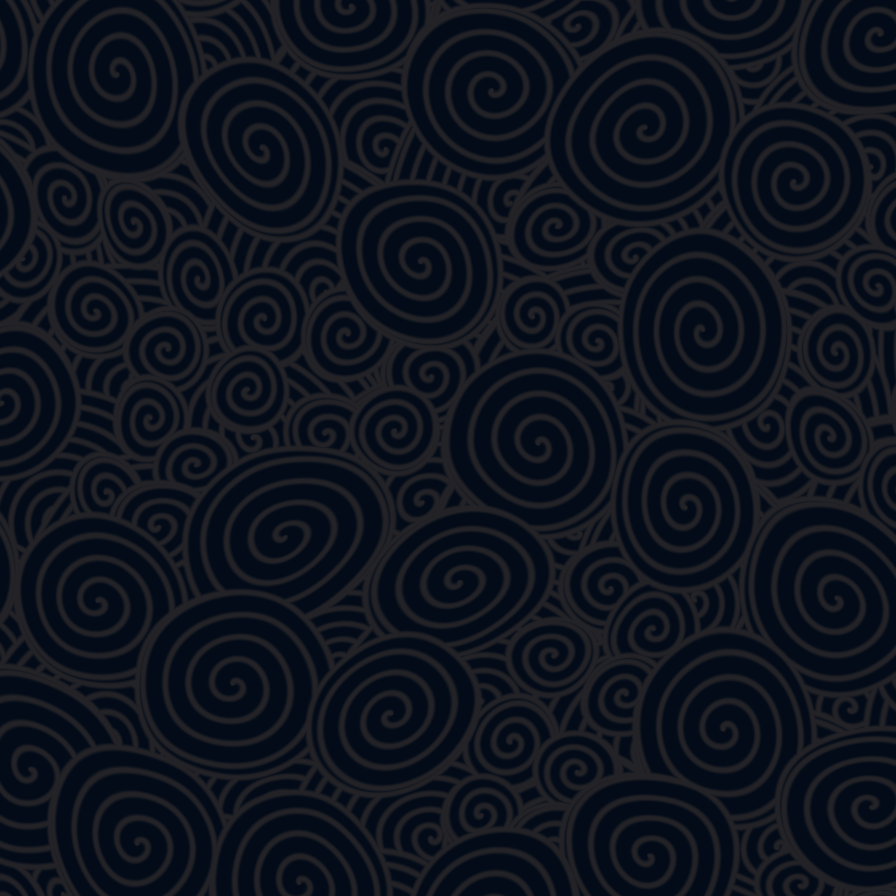
A Shadertoy shader for this pattern:

```glsl
const float TAU = 6.2831853;

vec3 hash3(vec2 p) {
    vec3 q = fract(p.xyx * vec3(0.1031, 0.1030, 0.0973));
    q += dot(q, q.yxz + 33.33);
    return fract((q.xxy + q.yzz) * q.zyx);
}

// Soft pen stroke for a distance to its centre line
float stroke(float d) {
    return 1.0 - smoothstep(0.0010, 0.0056, abs(d));
}

// Approximate distance to an Archimedean spiral
float spiralDistance(float r, float turn, float pitch) {
    float f = fract(r / pitch - turn) - 0.5;
    return f / length(vec2(1.0 / pitch, 1.0 / (TAU * r + 1e-5)));
}

// Paints one wobbly spiral disc over the ink below it
float paintDisc(float ink, vec2 p, float radius, float pitch, vec3 rnd) {
    float angle = atan(p.y, p.x);
    float wobble = 0.045 * sin(2.0 * angle + TAU * rnd.x)
                 + 0.022 * sin(3.0 * angle + TAU * rnd.y);
    float r = length(p) * (1.0 + wobble);
    float turn = (rnd.z < 0.5 ? -angle : angle) / TAU + rnd.x;
    if (r < radius) ink = stroke(spiralDistance(r, turn, pitch));
    return max(ink, stroke(r - radius));
}

// Undivided cells hold one large disc, divided ones four small discs
bool isDivided(vec2 cell) {
    return hash3(cell + 71.0).x < 0.36;
}

// Layer 0 fills gaps, layer 1 has small discs, layer 2 large ones
float paintLayer(float ink, vec2 p, int layer) {
    float size = layer == 1 ? 0.09 : 0.18;
    vec2 grid = p / size + (layer == 0 ? 0.5 : 0.0);
    vec2 base = floor(grid);
    for (int j = 1; j >= -1; j--) {
        for (int i = -1; i <= 1; i++) {
            vec2 cell = base + vec2(i, j);
            if (layer == 1 && !isDivided(floor(cell * 0.5))) continue;
            if (layer == 2 && isDivided(cell)) continue;
            vec3 place = hash3(cell + float(layer) * 37.0 + 11.0);
            vec3 form = hash3(cell + float(layer) * 53.0 + 140.0);
            vec2 centre = cell + 0.5 + (place.xy - 0.5) * 0.32;
            float radius = size * mix(0.46, 0.60, place.z);
            float pitch = 0.011 + 0.14 * radius;
            if (layer == 0) {
                radius = size * 0.82;
                pitch = 0.019;
            }
            ink = paintDisc(ink, (grid - centre) * size, radius, pitch, form);
        }
    }
    return ink;
}

void mainImage(out vec4 fragColor, in vec2 fragCoord) {
    vec2 p = fragCoord / iResolution.y;

    // Tilt the grid and bend it, with a slight tremor of the hand
    p = mat2(0.92, 0.39, -0.39, 0.92) * p + 3.0;
    p += 0.016 * sin(p.yx * 8.0 + vec2(0.7, 2.1));
    p += 0.0012 * sin(p.yx * 47.0 + vec2(1.3, 0.4));

    float ink = 0.0;
    for (int layer = 0; layer < 3; layer++) ink = paintLayer(ink, p, layer);

    vec3 night = vec3(0.012, 0.045, 0.095);
    vec3 graphite = vec3(0.137, 0.135, 0.150);
    fragColor = vec4(mix(night, graphite, ink), 1.0);
}
```
